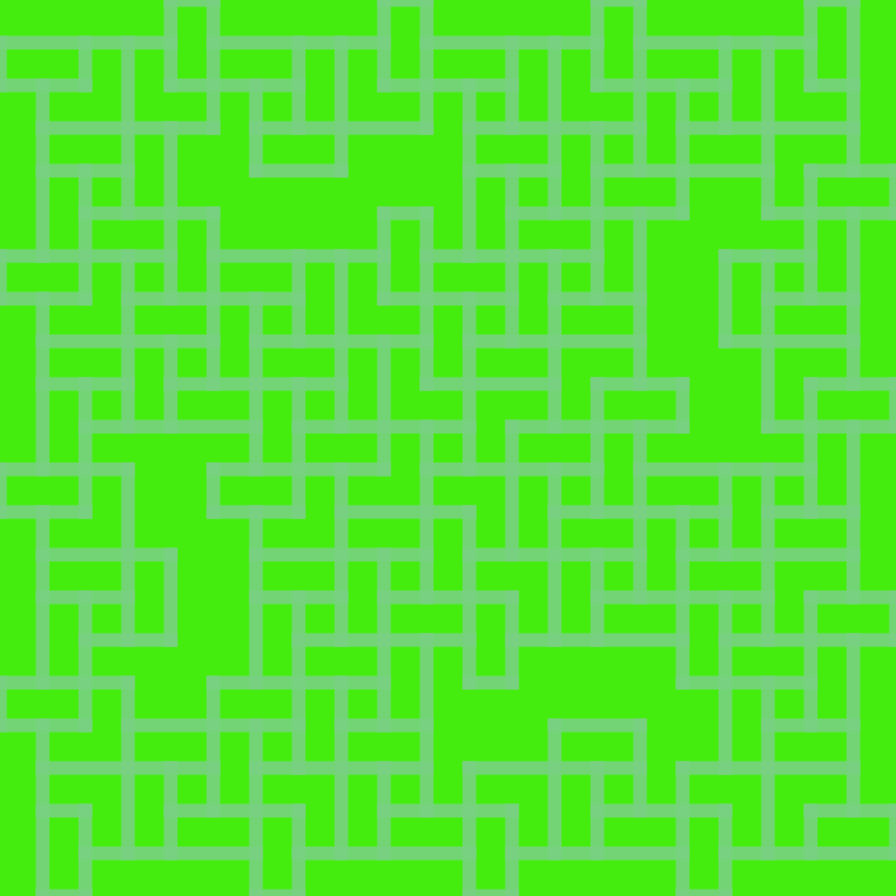
Give the GLSL for this pattern, as a three.js fragment shader.

```glsl
#define CELLS 21.0
#define HALF_WIDTH 0.159
#define SOFTNESS 0.042
#define OPACITY 0.9
#define RIM 9.7
#define GROUND vec3(0.27, 0.93, 0.06)
#define STROKE vec3(0.472, 0.82, 0.505)
#define HOLE_CENTER vec2(-3.0, -6.0)

varying vec2 vUv;

vec2 turn(vec2 p) { return vec2(-p.y, p.x); }

// Center of the pinwheel tile (domino or single) that owns a cell
vec2 tileCenter(vec2 cell) {
  float kind = floor(mod(cell.y - 2.0 * cell.x + 0.5, 5.0));
  if (kind == 1.0) return cell + vec2(0.5, 0.0);
  if (kind == 4.0) return cell - vec2(0.5, 0.0);
  if (kind == 2.0) return cell + vec2(0.0, 0.5);
  if (kind == 3.0) return cell - vec2(0.0, 0.5);

  // Some singles join a neighboring domino to form an L
  vec2 q = cell;
  vec2 joint = vec2(0.5, 1.0);
  for (int i = 0; i < 4; i++) {
    bool outer = q.y == -9.0;
    bool inner = q.y == 2.0 * q.x && q.y < 0.0 && q.y > -5.0;
    if (outer || inner) return cell + joint;
    q = turn(q);
    joint = -turn(joint);
  }
  return cell;
}

// Region label: tiles in the rim and in the four holes melt together
vec2 region(vec2 cell) {
  vec2 center = tileCenter(cell);
  if (max(abs(center.x), abs(center.y)) > RIM) return vec2(99.0);
  vec2 q = center;
  for (int i = 0; i < 4; i++) {
    vec2 d = q - HOLE_CENTER;
    bool inHole = abs(d.x) < 3.2 && abs(d.y + 0.2) < 1.4;
    bool island = distance(d, vec2(-0.5, -1.0)) < 0.2;
    if (inHole && !island) return vec2(50.0);
    q = turn(q);
  }
  return center;
}

float border(vec2 a, vec2 b) { return step(0.1, distance(a, b)); }

float inside(float d) {
  return clamp((HALF_WIDTH - d) / SOFTNESS + 0.5, 0.0, 1.0);
}

void main() {
  // Cell centers lie on whole numbers, the middle cell at zero
  vec2 p = vec2(vUv.x, 1.0 - vUv.y) * CELLS - 0.5 * CELLS;
  vec2 corner = floor(p);
  vec2 f = p - corner - 0.5;

  // Four cells around the nearest grid corner
  vec2 a = region(corner);
  vec2 b = region(corner + vec2(1.0, 0.0));
  vec2 c = region(corner + vec2(0.0, 1.0));
  vec2 d = region(corner + vec2(1.0, 1.0));

  // Square-capped strokes where the regions differ
  float vertical = inside(abs(f.x)) *
    max(border(a, b) * inside(f.y), border(c, d) * inside(-f.y));
  float horizontal = inside(abs(f.y)) *
    max(border(a, c) * inside(f.x), border(b, d) * inside(-f.x));

  // Translucent layers deepen a little at the joints
  vec3 color = mix(GROUND, STROKE, OPACITY * vertical);
  color = mix(color, STROKE, OPACITY * horizontal);
  gl_FragColor = vec4(color, 1.0);
}
```
